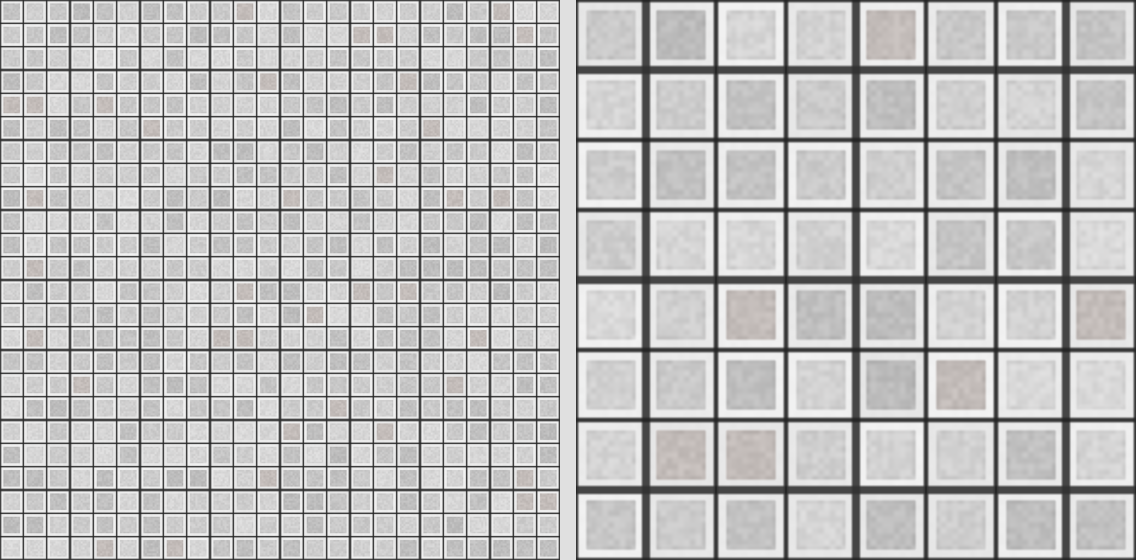
Left, the full canvas; right, a detail of the centre.
Reproduce this pattern procedurally as a Shadertoy shader.

```glsl
// Grey mosaic of 24 by 24 small square tiles with pale rims and heavier joints every third tile.

const float TILES = 24.0;       // tiles across and down
const float GROUP = 3.0;        // tiles between heavy joints
const float GRAIN_CELLS = 288.0; // grain cells across the canvas

float hash(vec2 p, float seed) {
    vec3 q = fract(vec3(p.xyx) * vec3(0.1031, 0.1030, 0.0973) + seed * 0.137);
    q += dot(q, q.yzx + 33.33);
    return fract((q.x + q.y) * q.z);
}

// Value noise that wraps after a whole number of cells
float wrapNoise(vec2 p, float period, float seed) {
    vec2 cell = floor(p);
    vec2 f = fract(p);
    f = f * f * (3.0 - 2.0 * f);
    float a = hash(mod(cell, period), seed);
    float b = hash(mod(cell + vec2(1.0, 0.0), period), seed);
    float c = hash(mod(cell + vec2(0.0, 1.0), period), seed);
    float d = hash(mod(cell + vec2(1.0, 1.0), period), seed);
    return mix(mix(a, b, f.x), mix(c, d, f.x), f.y);
}

// Signed distance to a rounded square centred on zero
float roundedSquare(vec2 p, float halfSize, float radius) {
    vec2 q = abs(p) - halfSize + radius;
    return length(max(q, 0.0)) + min(max(q.x, q.y), 0.0) - radius;
}

float fill(float dist, float blur) {
    return 1.0 - smoothstep(-blur, blur, dist);
}

// 1 where the nearest joint along an axis is a heavy one
float heavyJoint(float coord) {
    return 1.0 - step(0.5, mod(floor(coord + 0.5), GROUP));
}

// Coverage of the joint lines along one axis
float jointLine(float coord, float heavy, float blur) {
    float dist = abs(coord - floor(coord + 0.5));
    return fill(dist - mix(0.032, 0.058, heavy), blur);
}

// Face colour: random grey, with a few warm tiles
vec3 faceColour(vec2 id) {
    float grey = mix(0.735, 0.855, hash(id, 1.0));
    float warm = step(0.93, hash(id, 2.0));
    vec3 tint = mix(vec3(1.0, 0.998, 0.998), vec3(1.0, 0.965, 0.95), warm);
    return mix(grey, 0.765, warm) * tint;
}

void mainImage(out vec4 fragColor, in vec2 fragCoord) {
    vec2 uv = fragCoord / iResolution.xy;
    vec2 p = uv * TILES;
    vec2 id = mod(floor(p), TILES);
    vec2 local = fract(p) - 0.5;
    float pixel = TILES / min(iResolution.x, iResolution.y);
    float blur = max(0.75 * pixel, 0.025);

    // Speckled face inside a pale rim
    float grain = wrapNoise(uv * GRAIN_CELLS, GRAIN_CELLS, 3.0) - 0.5;
    float faceDist = roundedSquare(local, 0.355, 0.03);
    vec3 face = faceColour(id) + 0.07 * grain;
    face -= 0.025 * fill(abs(faceDist + 0.03) - 0.02, blur);
    vec3 rim = vec3(mix(0.90, 0.945, hash(id, 4.0))) + 0.015 * grain;
    vec3 colour = mix(rim, face, fill(faceDist, blur));

    // Thin joints, then heavy ones
    vec2 heavy = vec2(heavyJoint(p.x), heavyJoint(p.y));
    vec2 line = vec2(jointLine(p.x, heavy.x, blur), jointLine(p.y, heavy.y, blur));
    vec2 shade = mix(vec2(0.22), vec2(0.27), heavy);
    colour = mix(colour, vec3(shade.x), line.x);
    colour = mix(colour, vec3(min(shade.y, colour.r)), line.y);
    colour -= 0.07 * line.x * line.y;

    fragColor = vec4(clamp(colour, 0.0, 1.0), 1.0);
}
```
